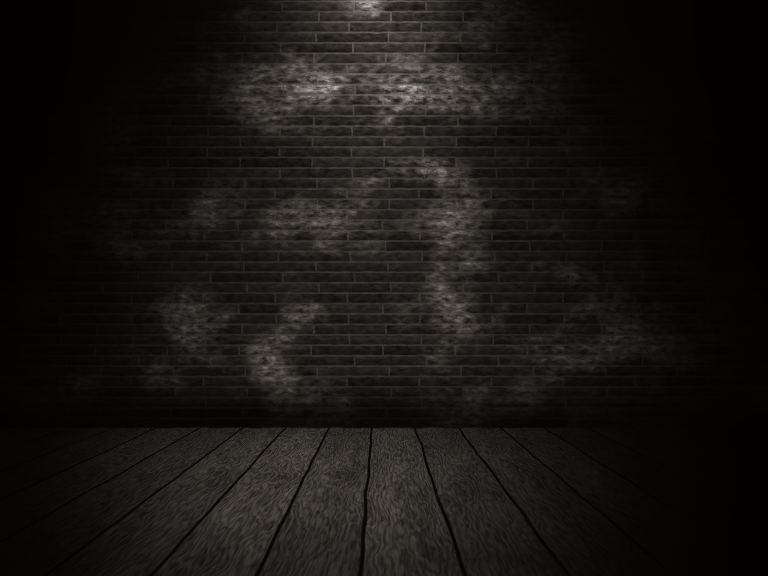
Give the GLSL for this background, as a WebGL 1 fragment shader.

```glsl
precision highp float;

uniform vec2 u_resolution;

float hash(vec2 p) {
  return fract(sin(dot(p, vec2(127.1, 311.7))) * 43758.5);
}

vec2 gradient(vec2 cell) {
  float angle = 6.2832 * hash(cell);
  return vec2(cos(angle), sin(angle));
}

float noise(vec2 p) {
  vec2 i = floor(p), f = fract(p);
  vec2 s = f * f * f * (f * (f * 6.0 - 15.0) + 10.0);
  vec2 e = vec2(1.0, 0.0);
  float low = mix(dot(gradient(i), f), dot(gradient(i + e), f - e), s.x);
  float high = mix(dot(gradient(i + e.yx), f - e.yx), dot(gradient(i + 1.0), f - 1.0), s.x);
  return mix(low, high, s.y);
}

float fbm(vec2 p) {
  float sum = 0.0, amplitude = 0.8;
  for (int i = 0; i < 4; i++) {
    sum += amplitude * noise(p);
    p = mat2(1.6, 1.2, -1.2, 1.6) * p + 7.3;
    amplitude *= 0.55;
  }
  return sum;
}

float wall(vec2 p) {
  // Running bond with slightly uneven joints
  vec2 size = vec2(0.125, 0.0181);
  vec2 q = p + 0.0012 * vec2(noise(p * 70.0), noise(p * 55.0 + 9.0));
  float row = floor((q.y - 0.654) / size.y);
  float shift = 0.005 + 0.0625 * (1.0 - mod(row, 2.0)) + 0.016 * (hash(vec2(row, 3.0)) - 0.5);
  vec2 grid = vec2(q.x - shift, q.y - 0.654) / size;
  vec2 local = fract(grid);
  vec2 gap = min(local, 1.0 - local) * size;
  float mortar = 1.0 - smoothstep(0.0006, 0.0026, min(gap.x, gap.y));

  // Worn pale patches over rough brick faces
  float wear = smoothstep(-0.12, 0.6, fbm(p * vec2(6.5, 9.0) + vec2(3.7, 1.9)));
  float grit = fbm(p * vec2(65.0, 130.0));
  float face = 0.10 + 0.05 * (hash(floor(grid)) - 0.5) + 0.07 * grit;
  face += wear * (0.24 + 0.30 * grit);
  face *= 0.82 + 0.3 * smoothstep(0.1, 0.8, local.y);
  float tone = mix(face, 0.22 + 0.10 * wear + 0.05 * grit, mortar * 0.75);

  // Cone of light widening downward from the top
  float across = (p.x + 0.016) / (0.17 + 0.42 * (1.0 - p.y));
  float light = exp(-across * across) * (0.95 + 0.35 * smoothstep(0.5, 1.0, p.y));
  vec2 spot = (p - vec2(-0.01, 0.98)) / vec2(0.13, 0.20);
  light += 0.55 * exp(-dot(spot, spot));
  light *= 0.15 + 0.85 * smoothstep(0.265, 0.37, p.y);
  return tone * light;
}

float boards(vec2 p) {
  // Planks converging above the floor line
  float depth = 0.436 - p.y;
  float along = 1.0 / depth;
  float across = (p.x + 0.0064) / (0.418 * depth) + 0.194;
  across += 0.035 * noise(vec2(across * 0.7, along * 2.2));
  float plank = floor(across);
  float side = fract(across);
  float edge = min(side, 1.0 - side);
  float seam = 1.0 - smoothstep(0.008, 0.035, edge);

  // Warped grain, fine fibres and knotty stains
  vec2 wood = vec2(side, along + 13.0 * hash(vec2(plank, 5.0)));
  float warp = fbm(wood * vec2(2.2, 1.5) + plank * 4.0);
  float rings = sin(side * 55.0 + warp * 24.0);
  float fibre = fbm(wood * vec2(32.0, 7.0) + plank * 11.0);
  float tone = 0.185 + 0.035 * rings + 0.10 * fibre + 0.06 * warp;
  tone *= 0.85 + 0.3 * hash(vec2(plank, 8.0));
  tone *= 1.0 - 0.92 * seam;

  // Pool of light, reaching further to the left
  float offset = p.x + 0.07;
  float reach = offset / (offset < 0.0 ? 0.43 : 0.33);
  float pool = exp(-reach * reach) * (0.72 + 0.38 * smoothstep(0.0, 0.13, p.y));
  return tone * pool * (1.0 - 0.25 * smoothstep(0.2, 0.257, p.y));
}

void main() {
  vec2 p = (gl_FragCoord.xy - vec2(0.5 * u_resolution.x, 0.0)) / u_resolution.y;
  float floorLine = 0.257 + 0.002 * noise(vec2(p.x * 30.0, 2.0));
  float onWall = smoothstep(-0.002, 0.002, p.y - floorLine);
  float tone = mix(boards(vec2(p.x, min(p.y, 0.27))), wall(p), onWall);

  // Dark corners and warm tint
  float vignette = 1.0 - smoothstep(0.35, 0.68, abs(p.x));
  vec3 tint = vec3(0.022, 0.014, 0.008) * (0.5 + 0.5 * vignette);
  vec3 color = max(tone, 0.0) * vec3(1.03, 0.99, 0.95) * (0.4 + 0.6 * vignette) + tint;
  gl_FragColor = vec4(color, 1.0);
}
```
